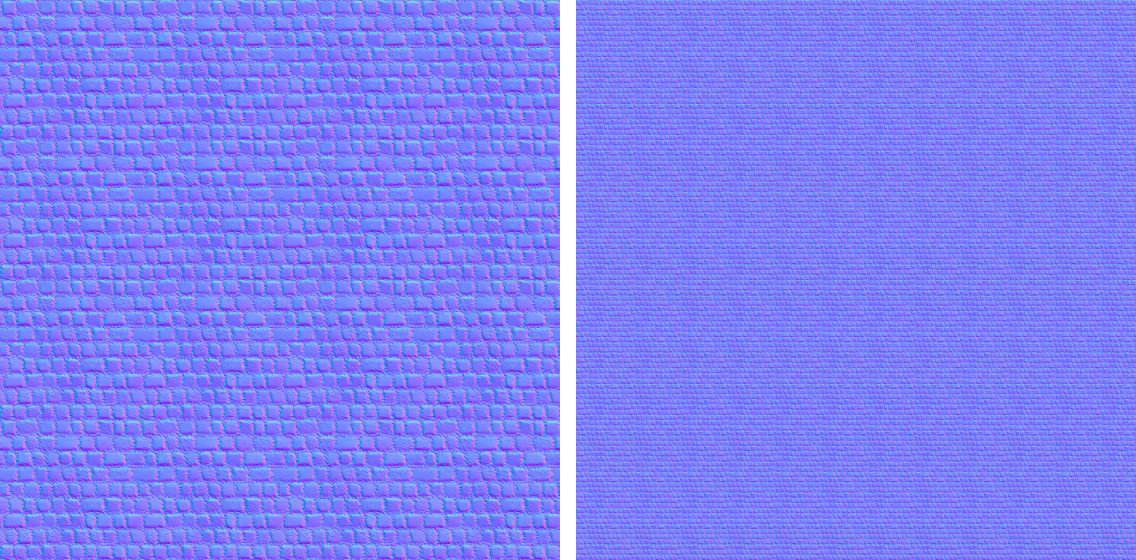
Left, the tile; right, the same tile 3 across and 3 down.
Reproduce this texture map procedurally as a Shadertoy shader.

```glsl
// Tangent-space normal map of coursed cobblestones: 4 x 4 identical tiles of 9 rows.
// Jittered joints split each row into pillowed stones; a wrapped height field with
// grain, domes and tilts is differentiated and packed as a green-up normal.

const float TILES = 4.0;
const float ROWS = 9.0;           // per tile
const float COLUMNS = 10.0;       // unit stones per tile, even so merges stay apart
const float BEVEL = 0.21;
const float STONE_RISE = 0.083;
const float SLOPE_STEP = 0.035;

// Integer hash of a cell and a seed, from 0 to 1
float hash(vec2 cell, float seed) {
    uvec2 c = uvec2(ivec2(cell));
    uint n = c.x * 1597334677u ^ c.y * 3812015801u ^ uint(seed) * 2798796415u;
    n = (n ^ (n >> 16)) * 2146121005u;
    n = (n ^ (n >> 15)) * 2221713035u;
    n ^= n >> 16;
    return float(n >> 8) / 16777216.0;
}

// Value noise that wraps after one tile; freq is a whole number per row height
float wrapNoise(vec2 p, float freq, float seed) {
    float period = ROWS * freq;
    vec2 q = p * freq;
    vec2 i = floor(q);
    vec2 f = q - i;
    f = f * f * (3.0 - 2.0 * f);
    vec2 a = mod(i, period);
    vec2 b = mod(i + 1.0, period);
    float low = mix(hash(a, seed), hash(vec2(b.x, a.y), seed), f.x);
    float high = mix(hash(vec2(a.x, b.y), seed), hash(b, seed), f.x);
    return mix(low, high, f.y) - 0.5;
}

float roundedBox(vec2 p, vec2 halfSize, float radius) {
    vec2 q = abs(p) - halfSize + radius;
    return length(max(q, 0.0)) + min(max(q.x, q.y), 0.0) - radius;
}

// 1 where an odd joint is left out, which merges two cells into one long stone
float dropped(float joint, float row) {
    float index = mod(joint, COLUMNS);
    return step(0.5, mod(index, 2.0)) * step(hash(vec2(index, row), 1.0), 0.25);
}

// Joints around x in a row: left edge, right edge, wrapped index of the left joint
vec3 findStone(float x, float row) {
    float base = floor(x);
    vec3 stone = vec3(-1e4, 1e4, 0.0);
    for (int k = -2; k <= 3; k++) {
        float joint = base + float(k);
        if (dropped(joint, row) > 0.5) continue;
        float index = mod(joint, COLUMNS);
        float edge = joint + 0.2 * (hash(vec2(index, row), 2.0) - 0.5);
        // Close in on a merged stone
        edge += 0.2 * (dropped(joint + 1.0, row) - dropped(joint - 1.0, row));
        if (edge <= x && edge > stone.x) stone.xz = vec2(edge, index);
        if (edge > x) stone.y = min(stone.y, edge);
    }
    return stone;
}

float heightAt(vec2 p) {
    // Uneven courses and joints
    vec2 w = p + 0.1 * vec2(wrapNoise(p, 1.0, 3.0), wrapNoise(p, 1.0, 4.0));
    float row = mod(floor(w.y), ROWS);
    float x = w.x * COLUMNS / ROWS + hash(vec2(0.0, row), 5.0);
    vec3 stone = findStone(x, row);
    vec2 id = vec2(stone.z, row);

    // Individual outline
    float toRows = ROWS / COLUMNS;
    vec2 local = vec2((x - 0.5 * (stone.x + stone.y)) * toRows, fract(w.y) - 0.5);
    local.y += 0.02 * (hash(id, 6.0) - 0.5);
    vec2 halfSize = vec2(0.5 * (stone.y - stone.x) * toRows - 0.03 - 0.025 * hash(id, 7.0),
                         0.43 + 0.025 * hash(id, 8.0));
    float radius = mix(0.15, 0.36, pow(hash(id, 9.0), 2.0));
    float d = roundedBox(local, halfSize, min(radius, halfSize.x));
    d += 0.05 * wrapNoise(p, 4.0, 10.0);

    // Pillow profile, steep at the foot, with dome, tilt and worn hollows
    float inset = 1.0 - clamp(-d / BEVEL, 0.0, 1.0);
    float mask = 1.0 - inset * inset;
    float rise = STONE_RISE * mix(0.7, 1.15, hash(id, 11.0));
    vec2 tilt = vec2(0.14, 0.26) * (vec2(hash(id, 12.0), hash(id, 13.0)) - 0.5);
    float face = rise + dot(tilt, local) - dot(vec2(0.04, 0.15), local * local);
    face += 0.018 * wrapNoise(p, 3.0, 14.0);

    // Fine grain: strong in the mortar, different on each stone
    float roughness = mix(0.004, 0.03, pow(hash(id, 15.0), 2.0));
    float grain = wrapNoise(p, 11.0, 16.0);
    float mortar = 0.06 * grain + 0.01 * wrapNoise(p, 3.0, 17.0);
    return mix(mortar, face + roughness * grain, mask);
}

vec3 surfaceNormal(vec2 p) {
    vec2 e = vec2(SLOPE_STEP, 0.0);
    vec2 slope = vec2(heightAt(p + e.xy) - heightAt(p - e.xy),
                      heightAt(p + e.yx) - heightAt(p - e.yx)) / (2.0 * SLOPE_STEP);
    // Broad swell of the ground
    vec2 swell = 0.14 * vec2(wrapNoise(p, 1.0, 18.0), wrapNoise(p, 1.0, 19.0));
    vec2 lean = vec2(-0.025, -0.005) + swell;
    return normalize(vec3(lean - slope, 1.0));
}

void mainImage(out vec4 fragColor, in vec2 fragCoord) {
    vec2 uv = fragCoord / iResolution.xy;
    vec3 normal = surfaceNormal(uv * TILES * ROWS);
    fragColor = vec4(0.5 + 0.5 * normal, 1.0);
}
```
